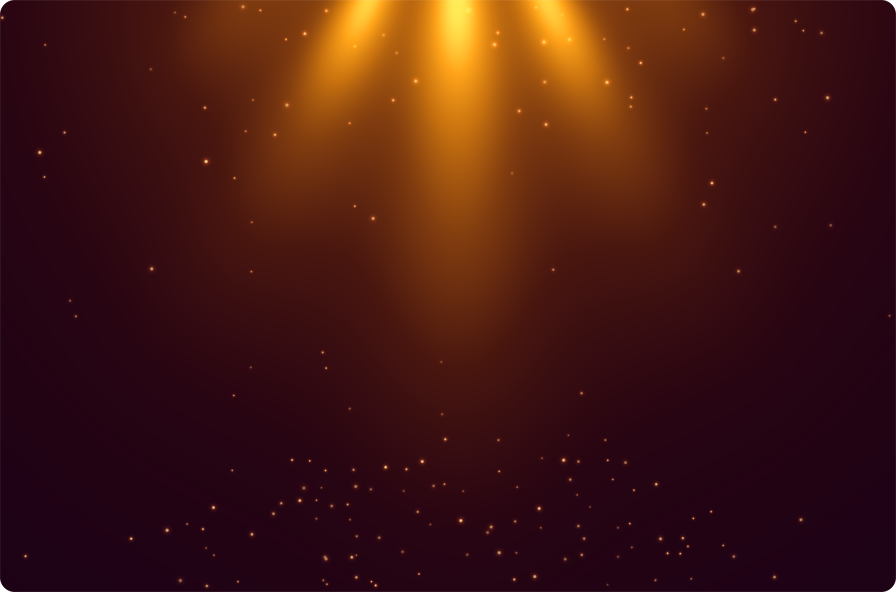
This background is drawn by a WebGL 2 fragment shader. Its source:

```glsl
#version 300 es
precision highp float;
// Golden stage spotlights fading into dark plum, with scattered glowing sparks.

uniform vec2 u_resolution;
out vec4 fragColor;

const vec3 PAPER = vec3(1.0);
const vec3 SPARK_CORE = vec3(1.0, 0.86, 0.58);
const vec3 SPARK_GLOW = vec3(0.85, 0.36, 0.08);
const float LIGHT_CENTER = 0.016;
const float CORNER_RADIUS = 0.025;

// Colours from shadow to hot light, evenly spaced in light level.
const float RAMP_STEP = 0.2;
const vec3 RAMP[7] = vec3[7](
    vec3(0.09, 0.00, 0.09), vec3(0.16, 0.02, 0.07), vec3(0.29, 0.09, 0.06),
    vec3(0.51, 0.24, 0.06), vec3(0.79, 0.45, 0.06), vec3(1.00, 0.64, 0.10),
    vec3(1.00, 0.92, 0.34));

vec3 lightColor(float level) {
    float t = clamp(level / RAMP_STEP, 0.0, 5.999);
    int i = int(t);
    return mix(RAMP[i], RAMP[i + 1], fract(t));
}

// Hash without sine: three random values per cell.
vec3 hash3(vec2 p) {
    vec3 q = fract(p.xyx * vec3(0.1031, 0.1030, 0.0973));
    q += dot(q, q.yxz + 33.33);
    return fract((q.xxy + q.yzz) * q.zyx);
}

float gauss(vec2 p, vec2 size) {
    vec2 q = p / size;
    return exp(-dot(q, q));
}

// Beam from the top edge; p.y is depth, and the beam widens as it falls.
float beam(vec2 p, float source, float slope, float width, float spread, float reach) {
    float across = p.x - source - slope * p.y;
    return gauss(vec2(across, p.y), vec2(width + spread * p.y, reach));
}

// Total light level at a point.
float stageLight(vec2 p) {
    float level = 0.05 + 0.5 * gauss(p, vec2(0.7)) + 0.15 * gauss(p, vec2(0.4, 0.2));
    level += 0.26 * beam(p, 0.0, 0.0, 0.05, 0.16, 0.7);
    level += 0.25 * beam(p, 0.0, 0.0, 0.045, 0.1, 0.14);
    for (float side = -1.0; side < 2.0; side += 2.0) {
        level += 0.2 * beam(p, side * 0.151, side * 0.45, 0.05, 0.2, 0.38);
        level += 0.28 * beam(p, side * 0.151, side * 0.4, 0.04, 0.1, 0.11);
        level += 0.08 * beam(p, side * 0.37, side * 0.5, 0.07, 0.2, 0.12);
    }
    return level;
}

// Chance of a spark: a heap at the bottom, a looser band at the top.
float sparkDensity(vec2 p) {
    float heapWidth = mix(0.12, 0.6, smoothstep(0.62, 0.9, p.y));
    float heap = smoothstep(0.55, 0.88, p.y)
        * (1.0 - smoothstep(0.65 * heapWidth, heapWidth, abs(p.x)));
    float band = 1.0 - smoothstep(0.1, 0.28, p.y);
    float middle = 1.0 - smoothstep(0.5, 0.8, p.y);
    return 0.42 * heap + 0.1 * band + 0.035 * middle + 0.008;
}

// One grid of sparks: x is the bright core, y the soft glow.
vec2 sparkLayer(vec2 p, float cells, float seed, float pixel) {
    vec2 cell = floor(p * cells);
    vec3 place = hash3(cell + seed);
    vec3 look = hash3(cell + seed + 57.0);
    vec2 spot = (cell + 0.22 + 0.56 * place.xy) / cells;
    float radius = mix(0.0009, 0.0026, look.x * look.x);
    float dist = length(p - spot);
    float core = 1.0 - smoothstep(radius - pixel, radius + pixel, dist);
    float glow = gauss(vec2(dist), vec2(2.5 * radius + 0.0015));
    float lit = step(place.z, sparkDensity(spot)) * mix(0.35, 1.0, look.y);
    return lit * vec2(core, 0.4 * glow);
}

// Coverage of the canvas with rounded corners.
float roundedCanvas(vec2 p, vec2 halfSize, float radius, float pixel) {
    vec2 q = abs(p) - halfSize + radius;
    float dist = length(max(q, 0.0)) + min(max(q.x, q.y), 0.0) - radius;
    return 1.0 - smoothstep(-pixel, pixel, dist);
}

void main() {
    float pixel = 1.0 / u_resolution.y;
    vec2 centered = (gl_FragCoord.xy - 0.5 * u_resolution) * pixel;
    vec2 p = vec2(centered.x - LIGHT_CENTER, 0.5 - centered.y);

    vec3 color = lightColor(stageLight(p));

    // Two offset grids hide the regular spacing.
    vec2 sparks = sparkLayer(p, 25.0, 111.0, pixel)
        + sparkLayer(p + vec2(0.013, 0.0), 21.0, 239.0, pixel);
    color += SPARK_GLOW * sparks.y;
    color = mix(color, SPARK_CORE, min(sparks.x, 1.0));

    vec2 halfSize = 0.5 * u_resolution * pixel;
    float inside = roundedCanvas(centered, halfSize, CORNER_RADIUS, 0.7 * pixel);
    fragColor = vec4(mix(PAPER, color, inside), 1.0);
}
```
